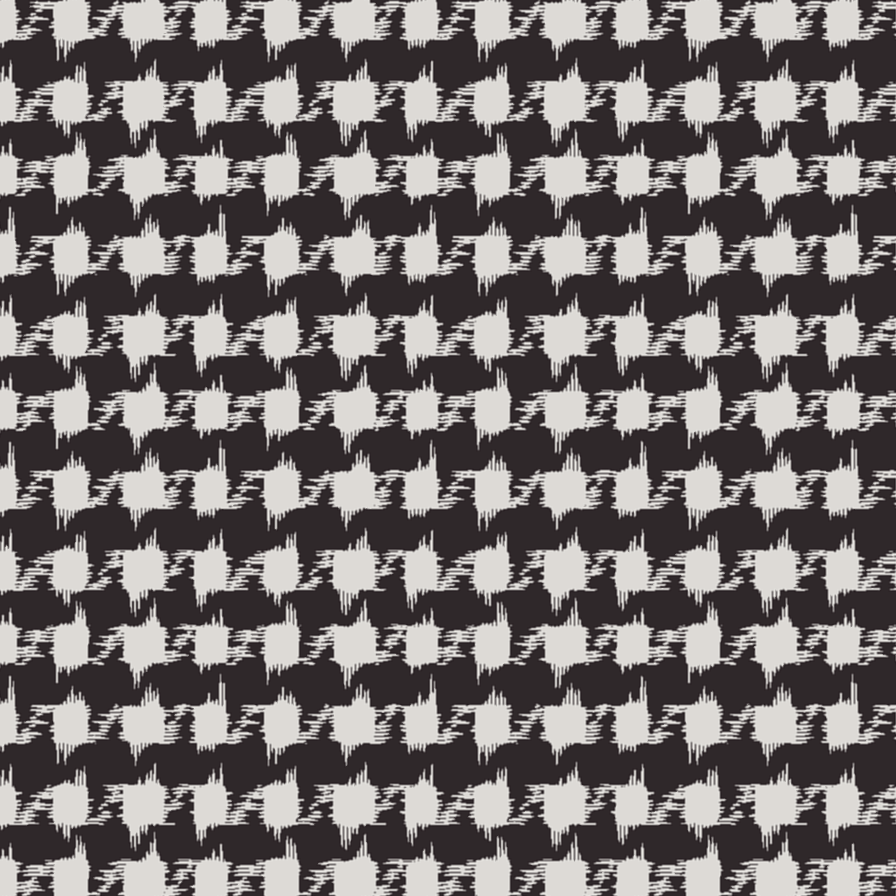
A WebGL 1 fragment shader for this pattern:

```glsl
precision highp float;
// Brushed houndstooth: pale ragged stars with frayed threads on a near-black cloth.

uniform vec2 u_resolution;

const vec2 CELLS = vec2(12.76, 11.46);    // repeats across and down
const vec2 ORIGIN = vec2(0.079, 0.977);   // centre of one star
const vec2 THREADS = vec2(18.0, 20.0);    // threads per cell
const float VARIANTS = 3.0;               // stars differ in blocks of 3 by 3
const float SAMPLE_STEP = 1.0 / 900.0;
const vec3 DARK = vec3(0.185, 0.155, 0.165);
const vec3 LIGHT = vec3(0.865, 0.855, 0.84);

float hash(vec2 id, float seed) {
  vec3 q = fract(vec3(id, seed) * vec3(0.1031, 0.1030, 0.0973));
  q += dot(q, q.yzx + 33.33);
  return fract((q.x + q.y) * q.z);
}

// Picks the value belonging to variant 0, 1 or 2.
float pick(float kind, vec3 values) {
  return kind < 0.5 ? values.x : (kind < 1.5 ? values.y : values.z);
}

// Rounded end of a thread, from 0 at its sides to 1 along its middle.
float threadTip(float x) {
  float s = 2.0 * fract(x) - 1.0;
  return 1.0 - s * s;
}

// Slanted outline of the frayed tooth on one side of a star.
float tooth(float x) {
  return smoothstep(-0.14, 0.14, x) * (1.0 - smoothstep(0.17, 0.26, x));
}

float rowShift(float row) {
  return pick(mod(row, VARIANTS), vec3(0.0, 0.015, -0.03));
}

// Ragged square with vertical teeth: upward at right, downward at left.
float star(vec2 p, vec2 cell) {
  vec2 kind = mod(cell, VARIANTS);
  vec2 thread = mod(floor(p * THREADS), THREADS * VARIANTS);
  vec2 q = p - cell - vec2(pick(kind.x, vec3(0.0, 0.04, -0.005)), rowShift(cell.y));
  vec2 size = vec2(pick(kind.x, vec3(0.245, 0.295, 0.23)), 0.255);
  size.y += 0.03 * (hash(kind, 7.0) - 0.5);

  // Vertical threads set the top and bottom edges.
  vec2 warpId = vec2(thread.x, kind.y);
  float corner = 0.11 * pow(min(abs(q.x) / size.x, 1.0), 6.0);
  float side = sign(q.y);
  float fray = mix(0.15, 1.0, hash(warpId, 2.0 + side)) * threadTip(p.x * THREADS.x);
  float strength = mix(0.30, 0.43, hash(kind, 11.0 + side));
  float reach = size.y - corner + 0.04 * (fray - 0.5) + strength * fray * tooth(q.x * side);
  float warp = step(abs(q.x), size.x) * step(abs(q.y), reach);

  // Horizontal threads roughen the left and right edges.
  vec2 weftId = vec2(thread.y, kind.x);
  float rough = hash(weftId, 16.0 + sign(q.x)) * threadTip(p.y * THREADS.y);
  float weft = step(abs(q.y), size.y - 0.02) * step(abs(q.x), size.x - 0.03 + 0.13 * rough);
  return max(warp, weft);
}

// Loose horizontal threads forming a rising band between neighbouring stars.
float looseThreads(vec2 p) {
  float row = floor(p.y + 0.5);
  vec2 gap = mod(vec2(floor(p.x), row), VARIANTS);
  float y = p.y - row - rowShift(row);
  vec2 id = vec2(mod(floor(p.y * THREADS.y), THREADS.y * VARIANTS), gap.x);
  float middle = 0.5 + 0.75 * y + 0.1 * (hash(gap, 23.0) - 0.5);
  middle += 0.14 * (hash(id, 29.0) - 0.5);
  float halfLength = mix(0.04, 0.28, hash(id, 31.0)) * threadTip(p.y * THREADS.y);
  float inside = step(abs(fract(p.x) - middle), halfLength - 0.02);
  return inside * step(abs(y), 0.255);
}

float lightCloth(vec2 uv) {
  vec2 p = (uv - ORIGIN) * CELLS;
  p += 0.008 * sin(p.yx * 6.2832 * vec2(2.0, 7.0) / VARIANTS);
  vec2 below = vec2(floor(p.x + 0.5), floor(p.y));
  float stars = max(star(p, below), star(p, below + vec2(0.0, 1.0)));
  return max(stars, looseThreads(p));
}

void main() {
  vec2 uv = gl_FragCoord.xy / u_resolution;

  // A narrow and a wide average smooth the edges and give a faint halo.
  vec2 narrow = vec2(0.0);
  vec2 wide = vec2(0.0);
  for (int j = -2; j <= 2; j++) {
    for (int i = -2; i <= 2; i++) {
      vec2 offset = vec2(float(i), float(j));
      float r2 = dot(offset, offset);
      float cover = lightCloth(uv + offset * SAMPLE_STEP);
      narrow += vec2(cover, 1.0) * exp(-0.65 * r2);
      wide += vec2(cover, 1.0) * exp(-0.1 * r2);
    }
  }
  float sharp = narrow.x / narrow.y;
  float halo = sharp - wide.x / wide.y;
  float tone = clamp(sharp + 0.65 * halo, -0.12, 1.13);
  gl_FragColor = vec4(mix(DARK, LIGHT, tone), 1.0);
}
```
